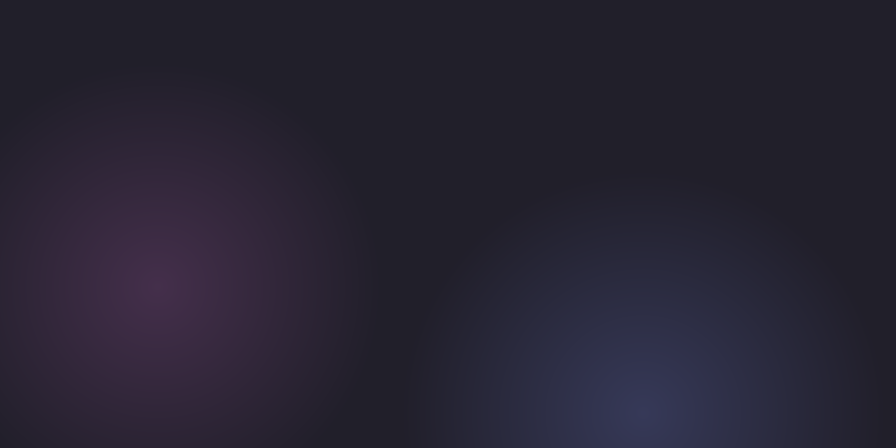
Reproduce this background procedurally as a Shadertoy shader.

```glsl
// Dark night backdrop with a soft plum glow at left and an indigo glow at lower right.

// Positions are fractions of the canvas; radii are fractions of its height.
const vec3 NIGHT = vec3(0.129, 0.121, 0.165);
const vec3 PLUM = vec3(0.267, 0.184, 0.294);
const vec3 INDIGO = vec3(0.212, 0.224, 0.345);
const vec2 PLUM_CENTER = vec2(0.176, 0.360);
const vec2 INDIGO_CENTER = vec2(0.718, 0.078);
const float PLUM_RADIUS = 0.50;
const float INDIGO_RADIUS = 0.54;

// Linear radial falloff: one at the center, zero at the radius.
float glow(vec2 uv, vec2 center, float radius) {
    float aspect = iResolution.x / iResolution.y;
    float dist = length((uv - center) * vec2(aspect, 1.0));
    return clamp(1.0 - dist / radius, 0.0, 1.0);
}

void mainImage(out vec4 fragColor, in vec2 fragCoord) {
    vec2 uv = fragCoord / iResolution.xy;

    // Layer the two glows over the base.
    vec3 color = NIGHT;
    color = mix(color, INDIGO, glow(uv, INDIGO_CENTER, INDIGO_RADIUS));
    color = mix(color, PLUM, glow(uv, PLUM_CENTER, PLUM_RADIUS));

    fragColor = vec4(color, 1.0);
}
```
